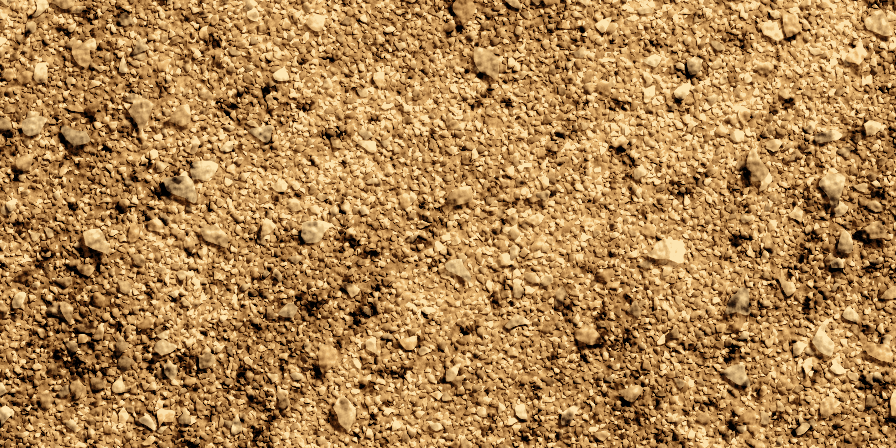
This texture is drawn by a Shadertoy shader. Its source:

```glsl
#define LIGHT vec2(0.6, 0.8)
#define SAND_SIZE 0.0118
#define GRIT_SIZE 0.0205
#define GRAVEL_SIZE 0.037
#define PEBBLE_SIZE 0.078
#define SHADOW_REACH 0.6
#define SHADOW_DEPTH 0.8
#define GROUND_TONE 0.45
#define CONTRAST 1.35
#define BRIGHTNESS 0.57
#define TAU 6.2832

// Sand tones from deep shadow to sunlit, and the tone level of each
const vec3 TONES[6] = vec3[6](
    vec3(0.30, 0.14, 0.04), vec3(0.49, 0.31, 0.13), vec3(0.67, 0.47, 0.25),
    vec3(0.82, 0.62, 0.37), vec3(0.94, 0.75, 0.47), vec3(0.98, 0.88, 0.67));
const float LEVELS[6] = float[6](0.04, 0.16, 0.34, 0.57, 0.80, 1.0);

float hash(vec2 p) {
    return fract(sin(dot(p, vec2(127.1, 311.7))) * 43758.5453);
}

float noise(vec2 p) {
    vec2 i = floor(p), f = fract(p);
    f = f * f * (3.0 - 2.0 * f);
    return mix(mix(hash(i), hash(i + vec2(1, 0)), f.x),
               mix(hash(i + vec2(0, 1)), hash(i + vec2(1, 1)), f.x), f.y);
}

float fbm(vec2 p) {
    float sum = 0.0, gain = 0.5;
    for (int i = 0; i < 4; i++) {
        sum += gain * noise(p);
        p = mat2(1.6, 1.2, -1.2, 1.6) * p + 17.3;
        gain *= 0.5;
    }
    return sum / 0.9375;
}

// Distance to a rounded, angular stone
float stoneDistance(vec2 q, float angle, float radius, float stretch) {
    float c = cos(angle), s = sin(angle);
    q = mat2(c, -s, s, c) * q * vec2(1.0 / stretch, stretch);
    q.x += 0.3 * q.y;
    float facets = max(abs(q.x), 0.5 * q.x + 0.866 * abs(q.y));
    return mix(length(q), facets, 0.7) - radius;
}

// Lays one size of stones and their shadows over the surface (tone, paleness)
void scatter(inout vec2 surface, vec2 p, float size, float cover,
             vec2 radii, vec2 tones, float relief, float pale) {
    float edge = 0.6 / iResolution.y;
    float shade = 0.0, covered = 0.0;
    vec2 stones = vec2(0.0);
    vec2 warped = p + 0.24 * size * (vec2(noise(p * 2.6 / size),
                                          noise(p * 2.6 / size + 41.0)) - 0.5);
    vec2 cell = floor(p / size);
    for (int j = -1; j <= 1; j++)
    for (int i = -1; i <= 1; i++) {
        vec2 id = cell + vec2(i, j);
        vec2 seed = id + floor(size * 9000.0);
        if (hash(seed + 3.1) > cover) continue;
        vec2 jitter = vec2(hash(seed + 5.7), hash(seed + 9.2));
        vec2 q = warped - (id + 0.05 + 0.9 * jitter) * size;
        float pick = hash(seed + 12.4);
        float radius = size * mix(radii.x, radii.y, pick * pick);
        float angle = TAU * hash(seed + 15.8);
        float stretch = mix(1.0, 1.3, hash(seed + 18.3));

        vec2 shadowPos = q + LIGHT * radius * SHADOW_REACH;
        float shadowDist = stoneDistance(shadowPos, angle, radius, stretch);
        shade = max(shade, 1.0 - smoothstep(-0.2, 0.2, shadowDist / radius));

        float stoneDist = stoneDistance(q, angle, radius, stretch);
        float alpha = 1.0 - smoothstep(-edge, edge, stoneDist);
        float slope = dot(q, LIGHT) / radius;
        float tone = mix(tones.x, tones.y, hash(seed + 21.6)) + relief * slope;
        tone += 0.3 * (noise(p * 110.0 + seed) - 0.5);
        float paleness = pale * hash(seed + 24.9);
        stones = mix(stones, vec2(tone, paleness), alpha);
        covered = mix(covered, 1.0, alpha);
    }
    surface.x *= 1.0 - SHADOW_DEPTH * shade;
    surface = surface * (1.0 - covered) + stones;
}

vec3 sandColor(float tone) {
    vec3 color = TONES[0] * smoothstep(-0.3, 0.04, tone);
    for (int i = 1; i < 6; i++) {
        float t = (tone - LEVELS[i - 1]) / (LEVELS[i] - LEVELS[i - 1]);
        color = mix(color, TONES[i], clamp(t, 0.0, 1.0));
    }
    return color;
}

void mainImage(out vec4 fragColor, in vec2 fragCoord) {
    vec2 p = fragCoord / iResolution.y;
    float across = fragCoord.x / iResolution.x;

    // Stones gather towards both sides
    float sides = 1.0 - smoothstep(0.05, 0.45, across) + smoothstep(0.8, 0.95, across);
    float patches = fbm(p * 5.0 + 3.0);

    // Crumbly ground lit from one side
    float crumbs = fbm(p * 75.0) - fbm((p + LIGHT * 0.007) * 75.0);
    vec2 surface = vec2(GROUND_TONE + 0.6 * (fbm(p * 90.0) - 0.5), 0.0);

    // Ever larger stones
    scatter(surface, p, SAND_SIZE, 0.8, vec2(0.28, 0.58), vec2(0.32, 0.86), 0.2, 0.1);
    scatter(surface, p + 7.0, GRIT_SIZE, 0.25 + 0.4 * patches, vec2(0.2, 0.44),
            vec2(0.34, 0.86), 0.22, 0.2);
    scatter(surface, p + 13.0, GRAVEL_SIZE, 0.14 + 0.14 * sides + 0.16 * patches,
            vec2(0.18, 0.4), vec2(0.42, 0.84), 0.22, 0.35);
    scatter(surface, p + 19.0, PEBBLE_SIZE, 0.13 + 0.25 * sides,
            vec2(0.16, 0.37), vec2(0.5, 0.82), 0.2, 0.45);

    // Hollows, dark crevices and sunlit rises
    float tone = surface.x + 0.45 * (patches - 0.5) + 0.25 * (fbm(p * 22.0) - 0.5);
    tone += 0.6 * crumbs - 0.35 * smoothstep(0.56, 0.78, fbm(p * 30.0 + 50.0));
    vec3 color = sandColor((tone - 0.5) * CONTRAST + BRIGHTNESS);

    // Paler mineral tint
    float grey = dot(color, vec3(0.35, 0.5, 0.15));
    color = mix(color, grey * vec3(1.15, 1.05, 0.82), clamp(surface.y, 0.0, 1.0));
    fragColor = vec4(color, 1.0);
}
```
